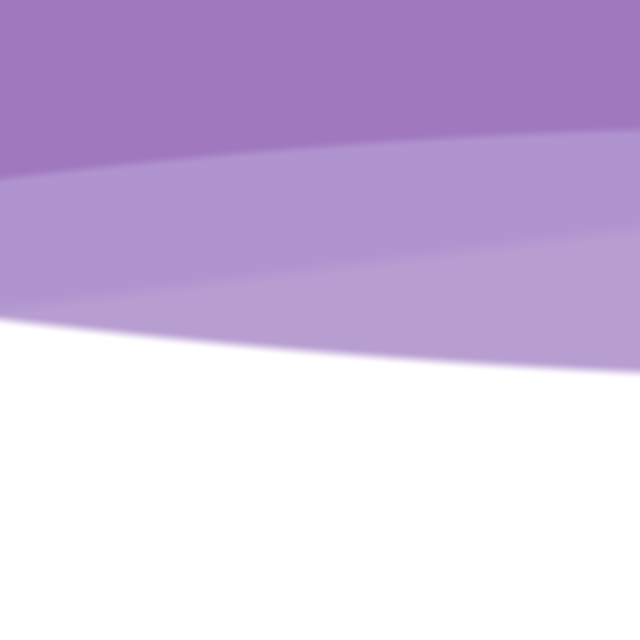
This background is drawn by a three.js fragment shader. Its source:

```glsl
varying vec2 vUv;

// Height of a gently bending boundary at x
float curve(float x, float start, float slope, float bend) {
  return start + x * (slope + bend * x);
}

// Soft coverage of the region above a boundary
float above(float y, float edge, float softness) {
  return smoothstep(-softness, softness, y - edge);
}

void main() {
  vec3 white = vec3(1.0);
  vec3 paleLilac = vec3(0.72, 0.617, 0.82);
  vec3 lilac = vec3(0.69, 0.58, 0.812);
  vec3 purple = vec3(0.625, 0.47, 0.745);

  float lowerEdge = curve(vUv.x, 0.501, -0.122, 0.039);
  float middleEdge = curve(vUv.x, 0.516, 0.126, 0.0);
  float upperEdge = curve(vUv.x, 0.720, 0.125, -0.048);

  // Layer the bands from bottom to top
  vec3 color = mix(white, paleLilac, above(vUv.y, lowerEdge, 0.011));
  color = mix(color, lilac, above(vUv.y, middleEdge, 0.015));
  color = mix(color, purple, above(vUv.y, upperEdge, 0.010));

  gl_FragColor = vec4(color, 1.0);
}
```
